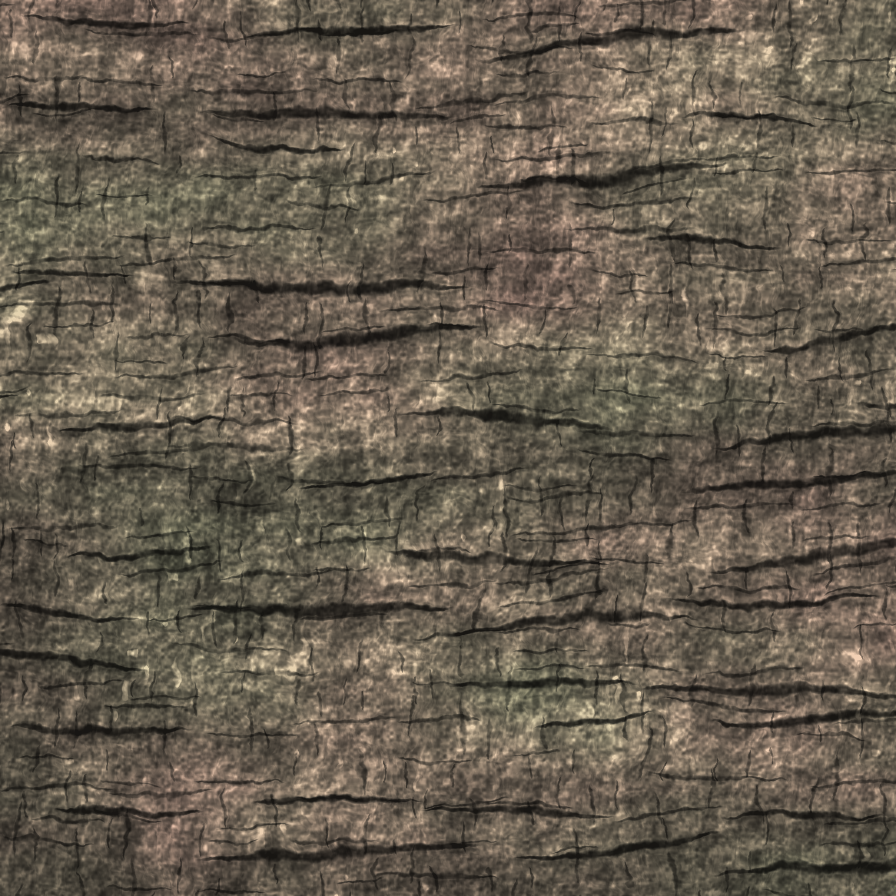
Reproduce this texture procedurally as a WebGL 1 fragment shader.

```glsl
precision highp float;
// Weathered tree bark: stacked horizontal ledges, dark fissures and gritty relief.

uniform vec2 u_resolution;

#define BASE_TONE 0.415
#define BAND_CONTRAST 1.15
#define STREAK_CONTRAST 0.85
#define RELIEF 2.3
#define GRAIN 0.55
#define LEDGE_CELLS vec2(4.0, 14.0)
#define FISSURE_CELLS vec2(9.0, 42.0)
#define SPLIT_CELLS vec2(24.0, 38.0)
#define LEDGE_WIDTH 0.0065
#define FISSURE_WIDTH 0.0022
#define SPLIT_WIDTH 0.0021
#define LIGHT_STEP vec2(-0.0018, 0.0034)

float hash(vec2 p) {
  return fract(sin(dot(p, vec2(127.1, 311.7))) * 43758.5453);
}

float noise(vec2 p) {
  vec2 i = floor(p), f = fract(p);
  f = f * f * (3.0 - 2.0 * f);
  return mix(mix(hash(i), hash(i + vec2(1.0, 0.0)), f.x),
             mix(hash(i + vec2(0.0, 1.0)), hash(i + vec2(1.0, 1.0)), f.x), f.y);
}

// Four octaves, centred on zero.
float fbm(vec2 p) {
  float sum = 0.0, amp = 0.5;
  for (int i = 0; i < 4; i++) {
    sum += amp * (noise(p) - 0.5);
    p = p * 2.03 + vec2(17.3, 9.1);
    amp *= 0.5;
  }
  return sum;
}

// Scattered tapering cracks along x: x = dark core, y = soft shade below it.
vec2 cracks(vec2 p, vec2 cells, float fill, float width) {
  vec2 grid = p * cells, home = floor(grid), result = vec2(0.0);
  float pixel = 1.0 / u_resolution.y;
  for (int j = -1; j <= 1; j++) {
    for (int i = -1; i <= 1; i++) {
      vec2 cell = home + vec2(float(i), float(j));
      vec2 rnd = vec2(hash(cell + 3.7), hash(cell + 41.9));
      float size = hash(cell + 71.3);
      vec2 d = (grid - cell - 0.2 - 0.6 * rnd) / cells;
      float s = d.x * cells.x / (0.25 + 0.45 * size);
      float taper = max(1.0 - s * s, 0.0);
      d.y -= (rnd.x - 0.4) * 0.22 * d.x + (rnd.y - 0.5) * 0.15 * s * s / cells.y;
      float w = width * taper * (0.45 + 0.75 * size);
      float present = step(hash(cell + 97.1), fill) * smoothstep(0.0, 0.35, taper);
      float core = 1.0 - smoothstep(0.3 * w, w + pixel, abs(d.y));
      float shade = exp(-abs(d.y) / (2.5 * width)) * smoothstep(width, -width, d.y);
      result = max(result, present * vec2(core, shade));
    }
  }
  return result;
}

// Flaky surface: flat layers crossed by short upright ribs.
float height(vec2 p) {
  return 0.6 * fbm(p * vec2(24.0, 62.0)) + 0.75 * fbm(p * vec2(75.0, 40.0) + 31.0);
}

void main() {
  vec2 p = gl_FragCoord.xy / u_resolution.y;

  // Bend the layers, then roughen the crack edges.
  vec2 bent = p + 0.035 * vec2(fbm(p * 8.0), fbm(p * vec2(6.0, 9.0) + 50.0));
  vec2 rough = bent + 0.011 * vec2(fbm(p * 65.0 + 7.0), fbm(p * 55.0 + 80.0));

  // Broad bands, upright streaks, lit relief and grain as log brightness.
  float bands = fbm(bent * vec2(2.6, 11.0) + 4.0);
  float streaks = fbm(rough * vec2(42.0, 16.0) + 12.0);
  float relief = height(rough) - height(rough + LIGHT_STEP);
  float grain = noise(p * 270.0) - 0.5 + 0.5 * (noise(p * 140.0 + 60.0) - 0.5);
  float light = BAND_CONTRAST * bands + STREAK_CONTRAST * streaks
              + RELIEF * relief + GRAIN * grain;

  // Deep ledges, thin level fissures and short upright splits.
  vec2 ledge = cracks(rough, LEDGE_CELLS, 0.62, LEDGE_WIDTH);
  vec2 fissure = cracks(rough + 5.0, FISSURE_CELLS, 0.42, FISSURE_WIDTH);
  vec2 split = cracks(rough.yx + 9.0, SPLIT_CELLS, 0.42, SPLIT_WIDTH);
  float ragged = 0.65 + 0.35 * smoothstep(0.25, 0.6, noise(p * vec2(70.0, 110.0)));
  light -= ragged * (1.15 * ledge.x + 0.65 * fissure.x + 0.6 * split.x);
  light -= 0.28 * ledge.y + 0.1 * fissure.y;

  // Sparse pale chips.
  float chips = smoothstep(0.84, 0.95, noise(rough * vec2(85.0, 55.0) + 23.0))
              * smoothstep(0.03, 0.16, fbm(p * vec2(9.0, 5.0) + 70.0));
  light += 0.55 * chips;

  // Warm brown highlights, greyer shadows and faint mossy patches.
  float tone = clamp(BASE_TONE * exp(light), 0.09, 0.92);
  vec3 shadowTint = vec3(1.0, 0.93, 0.80);
  vec3 lightTint = vec3(1.0, 0.895, 0.755);
  vec3 tint = mix(shadowTint, lightTint, smoothstep(0.2, 0.65, tone));
  float moss = fbm(p * vec2(5.0, 9.0) + 90.0);
  tint *= 1.0 + moss * vec3(-0.18, 0.05, -0.08);
  gl_FragColor = vec4(tone * tint, 1.0);
}
```
